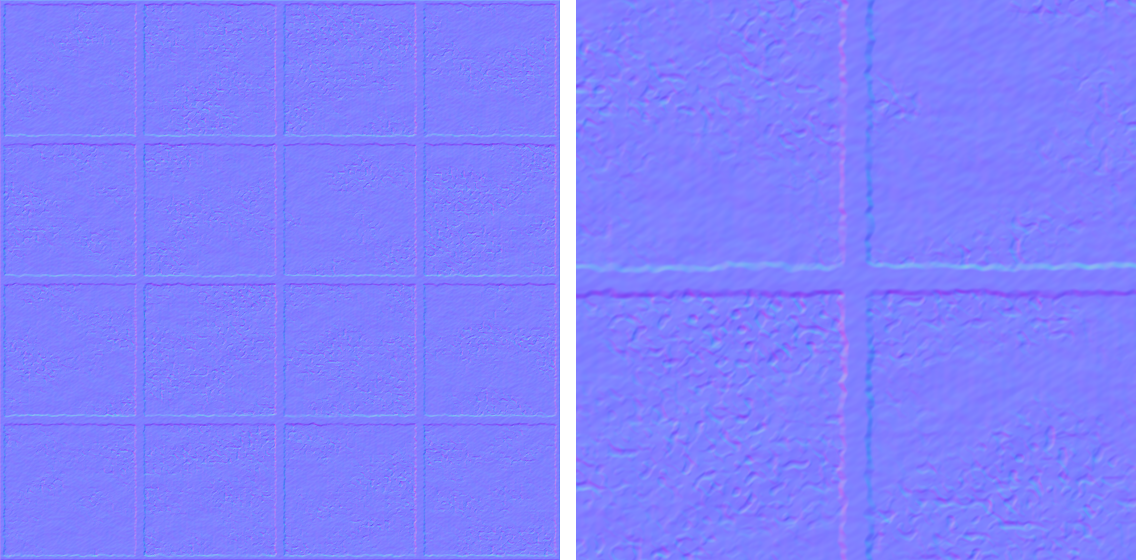
Left, the full canvas; right, a detail of the centre.
Give the GLSL for this texture map, as a Shadertoy shader.

```glsl
// Tangent-space normal map of a 4 x 4 grid of worn plaster tiles with recessed joints.

const float TILES = 4.0;           // tiles across and down
const float JOINT_HALF = 0.0080;   // half the joint width
const float BEVEL_HALF = 0.0024;   // half the width of the sloped tile edge
const float TILE_HEIGHT = 0.00100;
const float SAMPLE_STEP = 0.0008;  // spacing of the slope samples

float hash(vec2 p) {
    vec3 q = fract(p.xyx * vec3(0.1031, 0.1030, 0.0973));
    q += dot(q, q.yzx + 33.33);
    return fract((q.x + q.y) * q.z);
}

vec2 randomDirection(vec2 cell) {
    float angle = 6.28318 * hash(cell);
    return vec2(cos(angle), sin(angle));
}

// Gradient noise, roughly -0.7 to 0.7
float gradientNoise(vec2 p) {
    vec2 i = floor(p);
    vec2 f = p - i;
    vec2 u = f * f * f * (f * (f * 6.0 - 15.0) + 10.0);
    float a = dot(randomDirection(i), f);
    float b = dot(randomDirection(i + vec2(1, 0)), f - vec2(1, 0));
    float c = dot(randomDirection(i + vec2(0, 1)), f - vec2(0, 1));
    float d = dot(randomDirection(i + vec2(1, 1)), f - vec2(1, 1));
    return mix(mix(a, b, u.x), mix(c, d, u.x), u.y);
}

// 0 in the joints, 1 on the tiles, with ragged edges
float tileMask(vec2 p) {
    vec2 toJoint = abs(fract(p * TILES + 0.5) - 0.5) / TILES;
    float waveX = 0.0024 * gradientNoise(p * vec2(63.0, 97.0) + 11.3)
                + 0.0022 * gradientNoise(p * vec2(120.0, 190.0) + 53.1);
    float waveY = 0.0034 * gradientNoise(p * vec2(59.0, 47.0) + 37.7)
                + 0.0020 * gradientNoise(p * 141.0 + 5.4);
    vec2 edge = toJoint - JOINT_HALF + vec2(waveX, waveY);
    vec2 rise = smoothstep(-BEVEL_HALF, BEVEL_HALF, edge);
    return rise.x * rise.y;
}

// Fine slanted grain shared by tiles and joints
float grain(vec2 p) {
    vec2 slanted = vec2(dot(p, vec2(0.85, 0.5)), dot(p, vec2(-0.5, 0.85)));
    return 0.00017 * gradientNoise(slanted * vec2(125.0, 235.0) + 71.0)
         + 0.00020 * gradientNoise(p * vec2(90.0, 125.0) + 19.0);
}

// Lumps, ragged ledges and brushed streaks gathered in patches
float wear(vec2 p, vec2 tile) {
    float roughness = mix(0.35, 1.0, hash(tile + 3.7));
    roughness *= mix(0.6, 1.0, smoothstep(0.0, 1.0, tile.x));
    vec2 q = p + 5.0 * vec2(hash(tile + 17.0), hash(tile + 41.0));

    float patches = gradientNoise(q * vec2(8.0, 14.0))
                  + 0.5 * gradientNoise(q * vec2(23.0, 37.0));
    float worn = smoothstep(-0.35, 0.5, patches + 0.5 * (roughness - 0.5));

    float lumps = smoothstep(0.08, 0.5, gradientNoise(q * vec2(135.0, 150.0)));
    float pits = smoothstep(0.05, 0.5, gradientNoise(q * vec2(185.0, 205.0) + 31.0));
    float ragged = gradientNoise(q * vec2(11.0, 38.0) + 7.0)
                 + 0.35 * gradientNoise(q * 88.0);
    float ledges = smoothstep(-0.06, 0.06, ragged);
    float streaks = gradientNoise(q * vec2(210.0, 28.0));
    float swells = gradientNoise(q * vec2(9.0, 17.0) + 3.0)
                 + 0.4 * gradientNoise(q * vec2(26.0, 43.0) + 13.0);

    return worn * (0.00058 * lumps - 0.00030 * pits + 0.00018 * ledges)
         + roughness * (0.00014 * streaks + 0.0008 * swells);
}

// Thin raised lip around the whole sheet
float outerLip(vec2 p) {
    vec2 inset = min(p, 1.0 - p);
    return 0.0006 * (1.0 - smoothstep(-0.001, 0.0022, min(inset.x, inset.y)));
}

float surfaceHeight(vec2 p) {
    float onTile = tileMask(p);
    float chipping = 1.0 + 0.5 * gradientNoise(p * 41.0 + 23.0);
    float relief = TILE_HEIGHT * chipping + wear(p, floor(p * TILES));
    return onTile * relief + grain(p) + outerLip(p);
}

vec2 surfaceSlope(vec2 p, float stepSize) {
    vec2 e = vec2(stepSize, 0.0);
    return vec2(surfaceHeight(p + e.xy) - surfaceHeight(p - e.xy),
                surfaceHeight(p + e.yx) - surfaceHeight(p - e.yx)) / (2.0 * stepSize);
}

// Green points down the sheet
vec3 encodeNormal(vec2 slope) {
    return 0.5 + 0.5 * normalize(vec3(-slope.x, slope.y, 1.0));
}

void mainImage(out vec4 fragColor, in vec2 fragCoord) {
    vec2 uv = fragCoord / iResolution.xy;
    vec2 slope = surfaceSlope(uv, SAMPLE_STEP);
    fragColor = vec4(encodeNormal(slope * vec2(0.9, 1.0)), 1.0);
}
```
